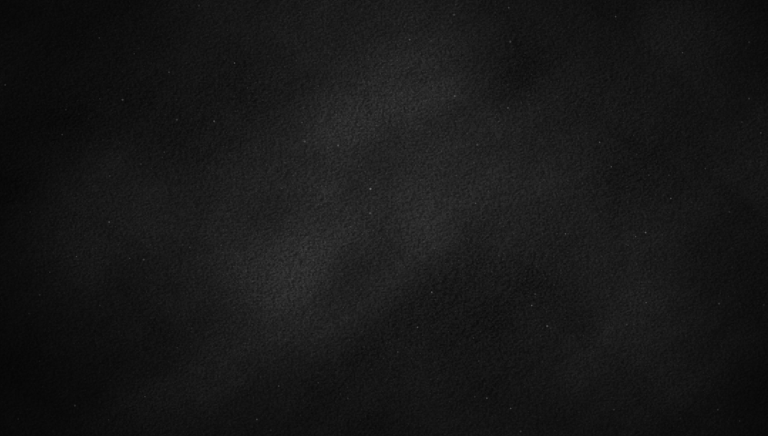
A WebGL 2 fragment shader for this texture:

```glsl
#version 300 es
precision highp float;
// Dark slate board with fine grain, faint chalk smears, dust specks and a vignette.

uniform vec2 u_resolution;
out vec4 fragColor;

float hash(vec2 p) {
    vec3 q = fract(vec3(p.xyx) * 0.1031);
    q += dot(q, q.yzx + 33.33);
    return fract((q.x + q.y) * q.z);
}

float valueNoise(vec2 p) {
    vec2 cell = floor(p);
    vec2 f = fract(p);
    f = f * f * (3.0 - 2.0 * f);
    float low = mix(hash(cell), hash(cell + vec2(1.0, 0.0)), f.x);
    float high = mix(hash(cell + vec2(0.0, 1.0)), hash(cell + vec2(1.0)), f.x);
    return mix(low, high, f.y);
}

float fbm(vec2 p) {
    float sum = 0.0;
    float weight = 0.5;
    for (int octave = 0; octave < 5; octave++) {
        sum += weight * valueNoise(p);
        p = mat2(1.6, 1.2, -1.2, 1.6) * p + 17.3;
        weight *= 0.5;
    }
    return sum / 0.97;
}

vec2 rotate(vec2 p, float angle) {
    float c = cos(angle);
    float s = sin(angle);
    return vec2(c * p.x + s * p.y, c * p.y - s * p.x);
}

// Noise drawn out along one direction, like the sweep of a cloth.
float smear(vec2 p, float angle, vec2 frequency) {
    vec2 warp = vec2(fbm(p * 2.5 + 40.0), fbm(p * 2.5 + 70.0)) - 0.5;
    return fbm(rotate(p + 0.15 * warp, angle) * frequency + 60.0);
}

// Fine pits and ridges, lit from the upper left.
float grain(vec2 p, float frequency) {
    vec2 q = rotate(p, 0.35) * vec2(0.8, 1.0) * frequency + 300.0;
    float relief = valueNoise(q) - valueNoise(q + vec2(0.6, -0.8));
    float powder = valueNoise(p * frequency * 1.25 + 90.0) - 0.5;
    return 0.5 * relief + 0.8 * powder;
}

// Sparse round dust, one candidate per grid cell.
float specks(vec2 p, float frequency, float share, float radius, float soft) {
    vec2 q = p * frequency;
    vec2 cell = floor(q);
    vec2 centre = 0.25 + 0.5 * vec2(hash(cell + 11.0), hash(cell + 57.0));
    float size = radius * mix(0.5, 1.0, hash(cell + 83.0));
    float d = length(fract(q) - centre) - size;
    float present = step(1.0 - share, hash(cell + 131.0));
    float strength = mix(0.3, 1.0, hash(cell + 171.0));
    return present * strength * (1.0 - smoothstep(-soft, soft, d));
}

float vignette(vec2 uv, vec2 centre, vec2 radius) {
    vec2 d = (uv - centre) / radius;
    return exp(-0.9 * dot(d, d));
}

void main() {
    vec2 uv = gl_FragCoord.xy / u_resolution;
    vec2 p = gl_FragCoord.xy / u_resolution.y;
    float pixel = 1.0 / u_resolution.y;

    // Broad light falling off to near black borders
    float falloff = vignette(uv, vec2(0.54, 0.54), vec2(0.5, 0.62));
    float light = 0.147 * falloff;

    // Chalk haze wiped upward to the right, with a few thin darker strokes
    float haze = smear(p, 0.6, vec2(2.6, 6.5));
    float cloud = fbm(p * 4.0 + 8.0);
    float stroke = smear(p + 5.0, -0.7, vec2(1.2, 16.0));
    float tone = 1.0 + 0.65 * (haze - 0.5) + 0.5 * (cloud - 0.5);
    tone -= 0.08 * smoothstep(0.6, 0.85, stroke);

    // Powder gathers where the haze is thick
    float chalk = smoothstep(0.45, 0.75, 0.6 * haze + 0.4 * cloud);
    float tooth = grain(p, 245.0) * mix(0.46, 0.7, chalk);
    float value = light * (tone + 0.12 * chalk + tooth);

    // Dense faint dust and rare bright flecks
    float dustShare = 0.14 + 0.2 * chalk;
    value += 0.08 * falloff * specks(p, 120.0, dustShare, 0.2, pixel * 100.0);
    value += 0.28 * sqrt(falloff) * specks(p + 3.0, 38.0, 0.04, 0.09, pixel * 30.0);

    fragColor = vec4(vec3(max(value, 0.008)), 1.0);
}
```
